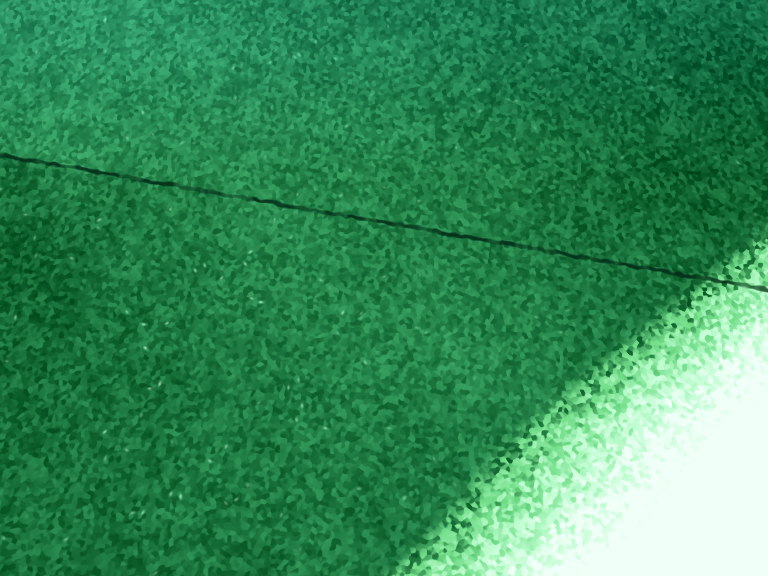
Reproduce this texture procedurally as a WebGL 1 fragment shader.

```glsl
precision highp float;
// Artificial turf in shade, with a dark seam and a wedge of strong sunlight.
// Soft cellular blades make the pile; broad pools of tone shade it, and an
// exposure ramp across a slanted shadow edge burns the lower right to white.

uniform vec2 u_resolution;

const vec3 DEEP_GREEN = vec3(0.025, 0.335, 0.140);
const vec3 SOFT_GREEN = vec3(0.195, 0.600, 0.355);
const vec3 SUN_GREEN  = vec3(0.45, 0.87, 0.54);
const vec3 SUN_PALE   = vec3(0.74, 0.99, 0.81);
const vec3 SUN_WHITE  = vec3(0.94, 1.00, 0.97);
const vec3 TOP_HAZE   = vec3(0.00, 0.02, 0.07);
const float BLADE_DENSITY = 108.0;   // blades per canvas height at the bottom
const float BLADE_CONTRAST = 0.85;
const float BLADE_SOFTNESS = 9.0;
const float PERSPECTIVE = 0.35;      // how much finer the pile gets upwards
const float SEAM_START = 0.731;
const float SEAM_SLOPE = -0.1755;
const float SEAM_WIDTH = 0.0036;
const vec2 SUN_EDGE = vec2(1.024, 0.358);
const vec2 SUN_DIRECTION = vec2(0.63, -0.777);
const float SUN_FALLOFF = 0.25;

vec2 hash22(vec2 p) {
  vec3 q = fract(vec3(p.xyx) * vec3(0.1031, 0.1030, 0.0973));
  q += dot(q, q.yzx + 33.33);
  return fract((q.xx + q.yz) * q.zy);
}

float valueNoise(vec2 p) {
  vec2 i = floor(p), f = fract(p);
  f = f * f * (3.0 - 2.0 * f);
  float low = mix(hash22(i).x, hash22(i + vec2(1.0, 0.0)).x, f.x);
  float high = mix(hash22(i + vec2(0.0, 1.0)).x, hash22(i + 1.0).x, f.x);
  return mix(low, high, f.y);
}

float pool(vec2 p, vec2 centre, float radius) {
  vec2 v = (p - centre) / radius;
  return exp(-dot(v, v));
}

// x: blended blade tone (0..1), y: glint strength
vec2 turf(vec2 p) {
  vec2 cell = floor(p), f = fract(p);
  float tone = 0.0, total = 0.0, glint = 0.0;
  for (int j = -1; j <= 1; j++) {
    for (int i = -1; i <= 1; i++) {
      vec2 offset = vec2(float(i), float(j));
      vec2 place = hash22(cell + offset + 17.0);
      vec2 look = hash22(cell + offset + 91.0);
      vec2 v = offset + place - f;
      float angle = look.y * 3.14159;
      vec2 axis = vec2(cos(angle), sin(angle));
      float along = dot(v, axis);
      float across = dot(v, vec2(-axis.y, axis.x));
      float d2 = along * along * 0.6 + across * across * 1.7;
      float weight = exp(-BLADE_SOFTNESS * d2) + 0.0001;
      tone += weight * look.x;
      total += weight;
      glint += smoothstep(0.985, 1.0, place.x) * exp(-7.0 * d2);
    }
  }
  return vec2(tone / total, glint);
}

// Broad light and dark areas of the shaded pile
float shadeTone(vec2 p, float belowSeam) {
  float tone = 0.60;
  tone += 0.27 * pool(p, vec2(0.12, 0.88), 0.42);
  tone += 0.12 * pool(p, vec2(0.80, 0.46), 0.30);
  tone -= 0.42 * belowSeam * pool(p, vec2(0.03, 0.57), 0.25);
  tone -= 0.24 * pool(p, vec2(0.00, 0.12), 0.42);
  tone -= 0.36 * pool(p, vec2(1.22, 0.70), 0.30);
  tone -= 0.22 * pool(p, vec2(1.33, 1.00), 0.30);
  tone -= 0.14 * pool(p, vec2(0.72, 0.10), 0.18);
  tone += 0.16 * (valueNoise(p * 9.0) - 0.5);
  tone += 0.16 * (valueNoise(p * 27.0) - 0.5);
  return tone;
}

vec3 sunRamp(vec3 shade, float exposure) {
  vec3 colour = mix(shade, SUN_GREEN, smoothstep(0.0, 0.32, exposure));
  colour = mix(colour, SUN_PALE, smoothstep(0.28, 0.62, exposure));
  return mix(colour, SUN_WHITE, smoothstep(0.55, 0.90, exposure));
}

void main() {
  vec2 p = gl_FragCoord.xy / u_resolution.y;

  // Pile, compressed towards the top
  vec2 ground = vec2((p.x - 0.667) * (1.0 + PERSPECTIVE * p.y),
                     p.y + 0.5 * PERSPECTIVE * p.y * p.y);
  vec2 blades = turf(ground * BLADE_DENSITY + 200.0);
  float grain = blades.x - 0.5;

  // Seam with a ragged edge
  float ragged = 0.005 * (valueNoise(p * 95.0) - 0.5);
  float seamY = SEAM_START + SEAM_SLOPE * p.x;
  float seamOffset = p.y - seamY + ragged;
  float belowSeam = 1.0 - smoothstep(-0.012, 0.008, seamOffset);
  float seam = 1.0 - smoothstep(SEAM_WIDTH * 0.4, SEAM_WIDTH * 1.5, abs(seamOffset));
  seam *= 0.55 + 0.45 * smoothstep(0.15, 0.55, valueNoise(vec2(p.x * 42.0, 3.0)));

  // Shaded turf
  float tone = shadeTone(p, belowSeam) + BLADE_CONTRAST * grain;
  vec3 colour = mix(DEEP_GREEN, SOFT_GREEN, clamp(tone, -0.35, 1.5));
  colour += TOP_HAZE * smoothstep(0.65, 1.0, p.y);
  float glintArea = 0.35 + 0.5 * pool(p, vec2(0.25, 0.35), 0.4);
  colour += vec3(0.55, 0.48, 0.52) * blades.y * glintArea;

  // Sunlight beyond the slanted shadow edge
  float depth = dot(p - SUN_EDGE, SUN_DIRECTION);
  depth -= 0.05 * (1.0 - smoothstep(0.0, 0.3, p.y));
  float exposure = clamp((depth + 0.035) / SUN_FALLOFF, 0.0, 1.2);
  exposure *= smoothstep(-0.035, 0.03, depth);
  exposure = max(exposure + 0.45 * grain * smoothstep(0.0, 0.25, exposure), 0.0);
  colour = sunRamp(colour, exposure);

  vec3 seamColour = mix(vec3(0.01, 0.17, 0.09), vec3(0.12, 0.38, 0.18), min(exposure, 1.0));
  colour = mix(colour, seamColour, 0.88 * seam);
  gl_FragColor = vec4(clamp(colour, 0.0, 1.0), 1.0);
}
```
